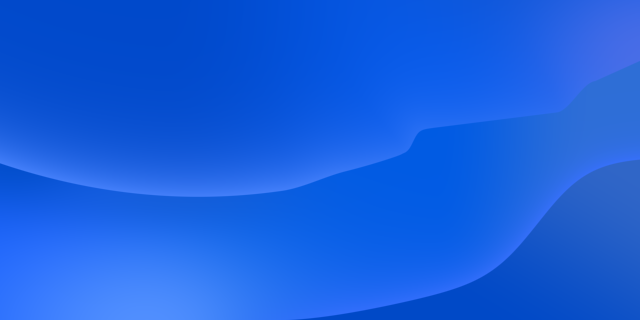
Reproduce this background procedurally as a Shadertoy shader.

```glsl
// Layered blue waves with soft glowing crests and hazy colour gradients.

const int UPPER = 0;
const int LOWER = 1;

float softStep(float x, float centre, float width) {
    return 1.0 / (1.0 + exp(-(x - centre) / width));
}

// Elliptical soft spot, 1 at its centre
float spot(vec2 p, vec2 centre, vec2 radius) {
    vec2 q = (p - centre) / radius;
    return exp(-dot(q, q));
}

// Broad bowl that climbs to the right in two sharp steps
float upperCrest(float x) {
    float bowl = min(x, 0.63) - 0.31;
    float y = 0.385 + 1.09 * bowl * bowl;
    y += 0.022 * smoothstep(0.44, 0.54, x);
    y += 0.25 * max(x - 0.63, 0.0);
    y += 0.070 * softStep(x, 0.6455, 0.0045);
    y += 0.083 * smoothstep(0.87, 0.93, x);
    return y + 0.65 * max(x - 0.93, 0.0);
}

// Gentle rise followed by a tall S-shaped shoulder
float lowerCrest(float x) {
    return -0.002 + 0.111 * smoothstep(0.42, 0.84, x)
         + 0.40 * softStep(x, 0.843, 0.04);
}

float crest(int wave, float x) {
    return wave == UPPER ? upperCrest(x) : lowerCrest(x);
}

// Antialiased coverage below a crest
float coverBelow(int wave, vec2 p, float aspect, float pixel) {
    const float h = 0.001;
    float slope = (crest(wave, p.x + h) - crest(wave, p.x - h)) / (2.0 * h * aspect);
    float gap = (crest(wave, p.x) - p.y) / sqrt(1.0 + slope * slope);
    return smoothstep(-pixel, pixel, gap);
}

float segmentDistance(vec2 p, vec2 a, vec2 b) {
    vec2 ab = b - a;
    float t = clamp(dot(p - a, ab) / dot(ab, ab), 0.0, 1.0);
    return length(p - a - ab * t);
}

// Distance to a crest, in canvas heights
float crestDistance(int wave, vec2 p, float aspect) {
    const int SEGMENTS = 40;
    const float REACH = 0.15;
    vec2 scale = vec2(aspect, 1.0);
    float x = p.x - REACH;
    vec2 a = vec2(x, crest(wave, x)) * scale;
    float nearest = 10.0;
    for (int i = 0; i < SEGMENTS; i++) {
        x += 2.0 * REACH / float(SEGMENTS);
        vec2 b = vec2(x, crest(wave, x)) * scale;
        nearest = min(nearest, segmentDistance(p * scale, a, b));
        a = b;
    }
    return nearest;
}

vec3 skyColour(vec2 p, float dist) {
    vec3 deep = vec3(0.00, 0.285, 0.795);
    vec3 vivid = vec3(0.015, 0.35, 0.92);
    vec3 glow = vec3(0.28, 0.51, 0.99);
    vec3 lilac = vec3(0.31, 0.43, 0.90);
    vec3 colour = mix(deep, vivid, smoothstep(0.25, 0.70, p.x));
    colour = mix(colour, vec3(0.05, 0.33, 0.83), 0.8 * spot(p, vec2(0.82, 1.08), vec2(0.25, 0.22)));
    float strength = mix(0.95, 0.45, smoothstep(0.40, 0.75, p.x));
    colour = mix(colour, glow, strength * exp(-dist / 0.11));
    return mix(colour, lilac, 0.85 * spot(p, vec2(1.01, 0.84), vec2(0.17, 0.27)));
}

vec3 middleColour(vec2 p, float dist) {
    vec3 azure = vec3(0.00, 0.355, 0.89);
    vec3 shade = vec3(0.00, 0.30, 0.79);
    vec3 electric = vec3(0.10, 0.38, 0.99);
    vec3 sky = vec3(0.33, 0.57, 1.00);
    vec3 steel = vec3(0.18, 0.43, 0.84);
    vec3 glow = vec3(0.22, 0.44, 1.00);
    vec3 colour = mix(azure, steel, smoothstep(0.68, 0.93, p.x));
    colour = mix(colour, electric, 1.0 - smoothstep(0.05, 0.40, p.x));
    colour = mix(colour, sky, 0.95 * spot(p, vec2(0.23, -0.02), vec2(0.24, 0.30)));
    colour = mix(colour, shade, 0.95 * spot(p, vec2(0.03, 0.50), vec2(0.18, 0.16)));
    colour = mix(colour, vec3(0.08, 0.36, 0.83), 0.7 * spot(p, vec2(0.28, 0.39), vec2(0.18, 0.10)));
    float width = mix(0.10, 0.045, smoothstep(0.60, 0.90, p.x));
    float strength = 0.85 * smoothstep(0.30, 0.55, p.x);
    return mix(colour, glow, strength * exp(-dist / width));
}

vec3 lowerColour(vec2 p) {
    vec3 navy = vec3(0.00, 0.285, 0.78);
    vec3 steel = vec3(0.19, 0.40, 0.78);
    return mix(navy, steel, smoothstep(0.75, 1.40, p.x + 0.85 * p.y));
}

void mainImage(out vec4 fragColor, in vec2 fragCoord) {
    vec2 p = fragCoord / iResolution.xy;
    float aspect = iResolution.x / iResolution.y;
    float pixel = 0.8 / iResolution.y;

    // Stack the layers from back to front
    vec3 colour = skyColour(p, crestDistance(UPPER, p, aspect));
    vec3 middle = middleColour(p, crestDistance(LOWER, p, aspect));
    colour = mix(colour, middle, coverBelow(UPPER, p, aspect, pixel));
    colour = mix(colour, lowerColour(p), coverBelow(LOWER, p, aspect, pixel));
    fragColor = vec4(colour, 1.0);
}
```
